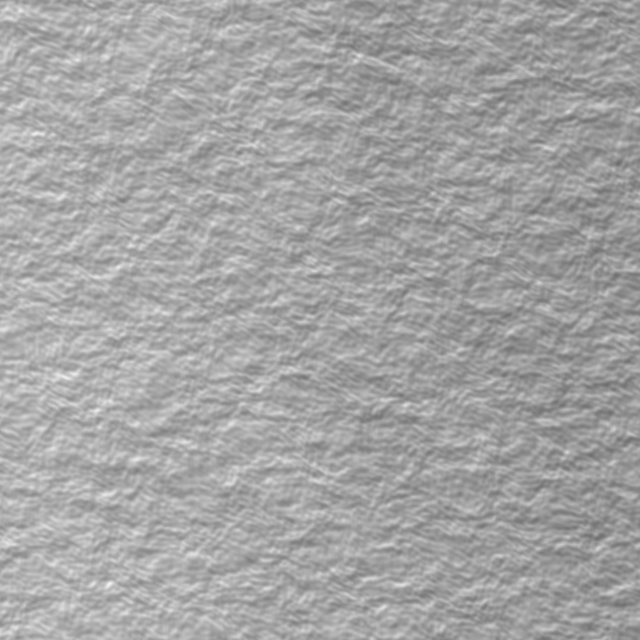
Reproduce this texture procedurally as a three.js fragment shader.

```glsl
// Fine grey plaster relief, lit from the upper left and fading darker to the right.
varying vec2 vUv;

const float TAU = 6.2831853;
const vec2 GRAIN_SCALE = vec2(24.0, 31.0);    // grains are wider than tall
const vec2 LIGHT_STEP = vec2(-0.0022, 0.0056); // offset towards the light
const float GRAIN_TILT = 0.2;
const float RELIEF = 0.28;
const float LIT_GREY = 0.695;
const float SHADED_GREY = 0.595;

float hash(vec2 p) {
  return fract(sin(dot(p, vec2(127.1, 311.7))) * 43758.5453);
}

mat2 rotation(float angle) {
  float c = cos(angle);
  float s = sin(angle);
  return mat2(c, -s, s, c);
}

// Slope contribution of one lattice corner
float corner(vec2 cell, vec2 offset) {
  float angle = TAU * hash(cell);
  return dot(vec2(cos(angle), sin(angle)), offset);
}

float gradientNoise(vec2 p) {
  vec2 cell = floor(p);
  vec2 f = fract(p);
  vec2 w = f * f * f * (f * (f * 6.0 - 15.0) + 10.0);
  vec2 e = vec2(1.0, 0.0);
  float low = mix(corner(cell, f), corner(cell + e.xy, f - e.xy), w.x);
  float high = mix(corner(cell + e.yx, f - e.yx), corner(cell + e.xx, f - e.xx), w.x);
  return mix(low, high, w.y);
}

// Layered bumps, each layer finer and turned against the last
float surfaceHeight(vec2 uv) {
  vec2 warp = vec2(gradientNoise(uv * 13.0), gradientNoise(uv * 13.0 + 41.0));
  vec2 p = rotation(-GRAIN_TILT) * (uv + warp * 0.012) * GRAIN_SCALE;
  float height = 0.0;
  float amplitude = 1.0;
  for (int i = 0; i < 3; i++) {
    height += amplitude * gradientNoise(p);
    p = rotation(0.15) * p * 2.03 + 17.3;
    amplitude *= 0.6;
  }
  return height;
}

// Brightness from the slope along the light direction
float slopeShade(vec2 uv, vec2 lightStep) {
  return surfaceHeight(uv - 0.5 * lightStep) - surfaceHeight(uv + 0.5 * lightStep);
}

// Broad falloff across the sheet, with faint uneven patches
float baseGrey(vec2 uv) {
  float falloff = smoothstep(-0.05, 1.0, uv.x + 0.12 * (uv.y - 0.5));
  return mix(LIT_GREY, SHADED_GREY, falloff) + 0.04 * gradientNoise(uv * 6.0);
}

void main() {
  float shade = slopeShade(vUv, LIGHT_STEP);
  // Highlights are a little sharper than the creases
  shade += 0.25 * (shade * shade - 0.06);
  float grey = baseGrey(vUv) + RELIEF * shade;
  gl_FragColor = vec4(vec3(clamp(grey, 0.0, 1.0)), 1.0);
}
```
